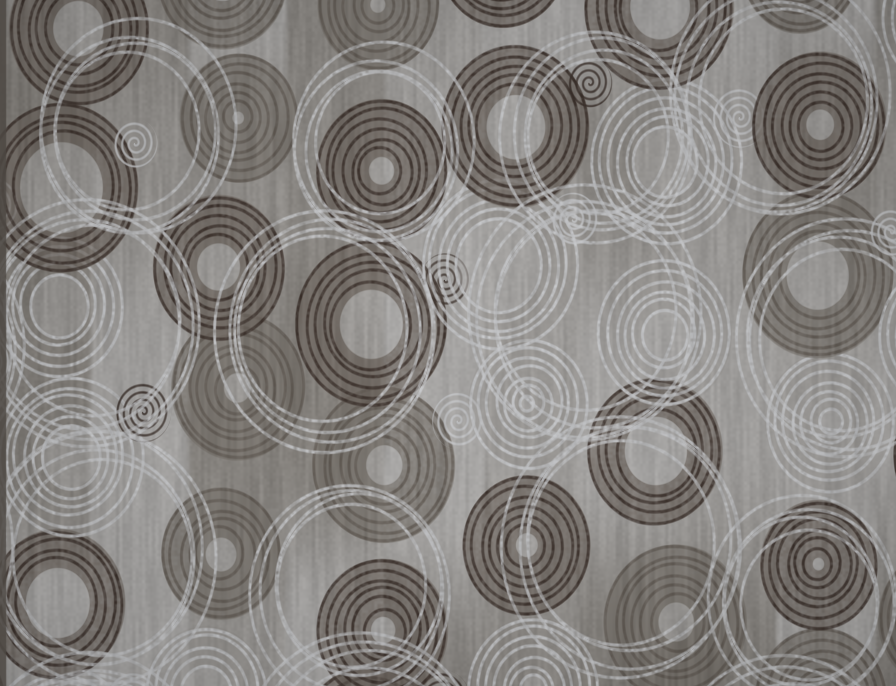
A WebGL 2 fragment shader for this pattern:

```glsl
#version 300 es
precision highp float;

uniform vec2 u_resolution;
out vec4 fragColor;

const vec3 PALE = vec3(0.645, 0.64, 0.635);
const vec3 TAUPE = vec3(0.49, 0.475, 0.455);
const vec3 WHITE_INK = vec3(0.73, 0.735, 0.745);
const vec3 GREY_FILL = vec3(0.44, 0.42, 0.395);
const vec3 GREY_INK = vec3(0.37, 0.345, 0.32);
const vec3 DARK_FILL = vec3(0.41, 0.38, 0.355);
const vec3 DARK_INK = vec3(0.23, 0.19, 0.17);
const vec3 BORDER = vec3(0.30, 0.28, 0.26);

const float MOTIF_CELL = 0.215;
const float LOOP_CELL = 0.34;
const float LINE_GAP = 0.0125;
const float HALF_STROKE = 0.0021;
const float SPIRAL_GAP = 0.0095;
const float BANDS = 7.0;
const float BORDER_WIDTH = 0.009;
const vec2 STRETCH = vec2(1.0, 0.91);
const float TAU = 6.2831853;

vec2 hash2(vec2 p) {
    vec3 q = fract(p.xyx * vec3(0.1031, 0.1030, 0.0973));
    q += dot(q, q.yzx + 33.33);
    return fract((q.xx + q.yz) * q.zy);
}

float noise(vec2 p) {
    vec2 i = floor(p), f = fract(p);
    f = f * f * (3.0 - 2.0 * f);
    float low = mix(hash2(i).x, hash2(i + vec2(1, 0)).x, f.x);
    float high = mix(hash2(i + vec2(0, 1)).x, hash2(i + vec2(1, 1)).x, f.x);
    return mix(low, high, f.y);
}

float inside(float dist) {
    float pixel = 1.0 / u_resolution.y;
    return 1.0 - smoothstep(-pixel, pixel, dist);
}

// Concentric hand-drawn circles, each a little off centre
float circles(vec2 p, float outer, int count, float wobble, vec2 seed) {
    float ink = 0.0;
    for (int i = 0; i < count; i++) {
        vec2 shift = (hash2(seed + float(i) * 7.3) - 0.5) * wobble;
        float r = length((p - shift) * STRETCH);
        ink = max(ink, inside(abs(r - outer + float(i) * LINE_GAP) - HALF_STROKE));
    }
    return ink;
}

float spiral(vec2 p, float outer) {
    float r = length(p * STRETCH);
    float turn = r / SPIRAL_GAP - atan(p.y, p.x) / TAU;
    float dist = abs(fract(turn) - 0.5) * SPIRAL_GAP;
    return inside(dist - HALF_STROKE * 0.75) * inside(r - outer);
}

// Vertical bands of shaded cloth
vec3 ground(vec2 p) {
    float x = p.x * BANDS;
    float band = noise(vec2(floor(x) + smoothstep(0.85, 1.0, fract(x)), p.y * 2.6) + 11.0);
    return mix(PALE, TAUPE, smoothstep(0.3, 0.95, band) * 0.85 + 0.08);
}

// Filled dark or grey rings and open white rings, with spirals in the gaps
vec3 motifs(vec3 color, vec2 p, float wear) {
    vec2 home = floor(p / MOTIF_CELL);
    for (int y = -1; y <= 1; y++)
    for (int x = -1; x <= 1; x++) {
        vec2 id = home + vec2(x, y);
        vec2 rnd = hash2(id + 41.0), pick = hash2(id + 87.0);
        vec2 center = id + 0.5 + vec2(0.0, 0.4 * mod(id.x, 2.0)) + (rnd - 0.5) * 0.25;
        vec2 q = p - center * MOTIF_CELL;
        float outer = mix(0.083, 0.113, pick.x);
        float kind = mod(id.x + 2.0 * id.y + floor(pick.y * 1.5), 3.0);
        int count = 4 + int(rnd.x * 2.9);
        float inner = outer - float(count) * LINE_GAP;

        float r = length(q * STRETCH);
        float disc = inside(r - outer - 0.002);
        float hole = inside(r - inner);
        vec3 fill = kind < 0.5 ? DARK_FILL : GREY_FILL;
        vec3 ink = kind < 0.5 ? DARK_INK : (kind < 1.5 ? GREY_INK : WHITE_INK);
        float cover = kind < 1.5 ? 0.72 : 0.12;
        color = mix(color, fill, (disc - hole) * cover * (0.7 + 0.45 * wear));
        color = mix(color, PALE, hole * 0.55);
        float lines = circles(q, outer, count + int(kind * 0.5), 0.006, id);
        color = mix(color, ink, lines * (0.55 + 0.45 * wear));

        vec2 gap = q - MOTIF_CELL * vec2(0.5, 0.3);
        float curl = spiral(gap, mix(0.032, 0.043, rnd.y)) * step(0.6, pick.x);
        color = mix(color, pick.y < 0.2 ? DARK_INK : WHITE_INK, curl * 0.8);
    }
    return color;
}

// Wide white loops that cross the smaller rings
vec3 wideLoops(vec3 color, vec2 p, float wear) {
    vec2 home = floor(p / LOOP_CELL);
    for (int y = -1; y <= 1; y++)
    for (int x = -1; x <= 1; x++) {
        vec2 id = home + vec2(x, y);
        vec2 rnd = hash2(id + 19.0);
        vec2 q = p - (id + 0.5 + (rnd - 0.5) * 0.4) * LOOP_CELL;
        float lines = circles(q, mix(0.13, 0.185, rnd.y), 4, 0.018, id + 5.0);
        color = mix(color, WHITE_INK, lines * (0.4 + 0.55 * wear));
    }
    return color;
}

void main() {
    vec2 p = gl_FragCoord.xy / u_resolution.y;
    vec2 uv = gl_FragCoord.xy / u_resolution;
    float wear = noise(p * 230.0);
    float streak = noise(p * vec2(210.0, 14.0)) + 0.5 * noise(p * vec2(90.0, 5.0)) - 0.75;

    vec3 color = ground(p);
    color = motifs(color, p, wear);
    color = wideLoops(color, p, wear);
    color += streak * 0.065 + (wear - 0.5) * 0.03;

    // Uneven light and the shaded left border
    color *= 1.03 - 0.32 * dot(uv - 0.5, uv - 0.5);
    color = mix(color, BORDER, inside(p.x - BORDER_WIDTH) * 0.85);
    fragColor = vec4(color, 1.0);
}
```
